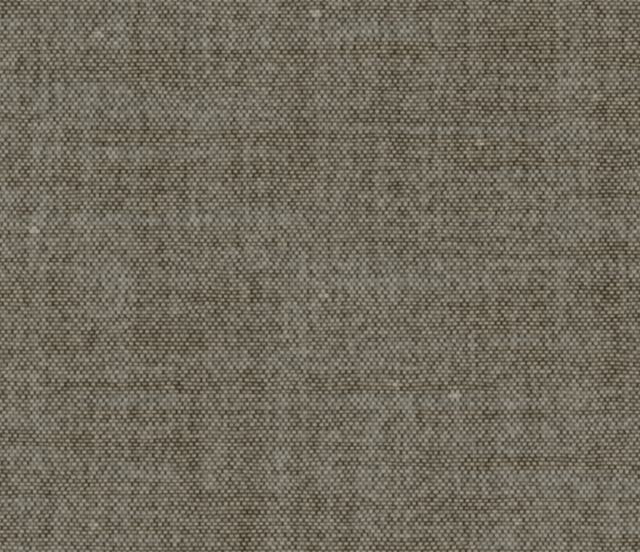
A WebGL 1 fragment shader for this texture:

```glsl
precision highp float;
// Plain-woven grey-brown linen with uneven threads, faint streaks and a few pale slubs.
uniform vec2 u_resolution;

#define THREADS vec2(102.0, 160.0) // grains and rows per canvas width
#define WOBBLE 0.5                 // thread wander, in grains
#define WEAVE_CONTRAST 0.138
#define ROW_CONTRAST 0.066
#define GRAIN_CONTRAST 0.17
#define STREAK_CONTRAST 0.08
#define SLUB_CELLS 9.0
#define SLUB_SHARE 0.09
#define MID_TONE 0.437
#define HIGHLIGHT 0.53             // tones above this are compressed

const float PI = 3.14159265;

float hash(vec2 p) {
  vec3 q = fract(vec3(p.xyx) * 0.1031);
  q += dot(q, q.yzx + 33.33);
  return fract((q.x + q.y) * q.z);
}

float noise(vec2 p) {
  vec2 i = floor(p);
  vec2 f = fract(p);
  f = f * f * (3.0 - 2.0 * f);
  return mix(mix(hash(i), hash(i + vec2(1.0, 0.0)), f.x),
             mix(hash(i + vec2(0.0, 1.0)), hash(i + 1.0), f.x), f.y);
}

float signedNoise(vec2 p) {
  return noise(p) - 0.5;
}

// Staggered rows of flat pale ovals separated by narrow dark gaps
float weave(vec2 t, float rowDepth) {
  float grains = cos(2.0 * PI * t.x) * cos(PI * t.y);
  float flattened = grains + 0.2 * (1.0 - 2.0 * grains * grains) - 0.1;
  float rows = cos(2.0 * PI * t.y);
  return WEAVE_CONTRAST * flattened + ROW_CONTRAST * rowDepth * rows;
}

// Rare pale knots, kept inside their cells
float slubs(vec2 p) {
  vec2 cell = floor(p * SLUB_CELLS);
  vec2 offset = vec2(hash(cell + 17.0), hash(cell + 41.0));
  vec2 d = fract(p * SLUB_CELLS) - mix(vec2(0.2), vec2(0.8), offset);
  float present = step(hash(cell + 73.0), SLUB_SHARE);
  return present * (1.0 - smoothstep(0.02, 0.09, length(d * vec2(0.8, 1.2))));
}

void main() {
  vec2 p = gl_FragCoord.xy / u_resolution.x;

  // Threads wander a little from the regular grid
  vec2 wander = vec2(signedNoise(p * vec2(30.0, 45.0)),
                     signedNoise(p * vec2(22.0, 34.0) + 80.0));
  vec2 t = p * THREADS + WOBBLE * wander;

  // Uneven yarn: long single threads plus weaker bands, both ways
  float warp = signedNoise(vec2(t.x * 1.5, p.y * 5.0 + 5.0))
             + 0.55 * signedNoise(vec2(p.x * 36.0, p.y * 3.0 + 60.0));
  float weft = signedNoise(vec2(p.x * 5.0 + 31.0, t.y))
             + 0.4 * signedNoise(vec2(p.x * 3.0 + 12.0, p.y * 50.0));
  float grain = signedNoise(t * vec2(2.0, 1.0) + 200.0);

  // Brown weft stretches show their row lines more strongly
  float brown = clamp(0.5 - weft - 0.5 * warp, 0.0, 1.0);
  float tone = MID_TONE + weave(t, 0.6 + 0.8 * brown) + GRAIN_CONTRAST * grain
             + STREAK_CONTRAST * (0.75 * warp + 0.8 * weft);
  tone -= 0.35 * max(tone - HIGHLIGHT, 0.0);
  tone = clamp(tone + 0.13 * slubs(p), 0.21, 0.66);

  vec3 shade = vec3(0.004 + 0.006 * brown, -0.013 - 0.006 * brown, -0.058 - 0.022 * brown);
  gl_FragColor = vec4(tone + shade, 1.0);
}
```
